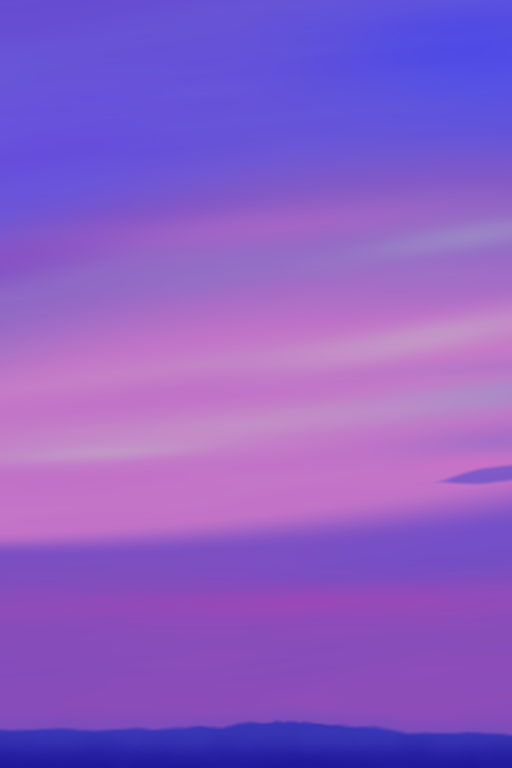
This texture is drawn by a Shadertoy shader. Its source:

```glsl
// A violet dusk sky: blue above, a rising pink band, and a dark cloud bank below.
// Smooth gradients on a bent height give the sky; slanted Gaussian streaks
// and stretched value noise add the thin clouds and the ragged horizon.

float hash(vec2 p) {
    return fract(sin(dot(p, vec2(127.1, 311.7))) * 43758.5453);
}

float noise(vec2 p) {
    vec2 i = floor(p), f = fract(p);
    f = f * f * (3.0 - 2.0 * f);
    return mix(mix(hash(i), hash(i + vec2(1, 0)), f.x),
               mix(hash(i + vec2(0, 1)), hash(i + vec2(1, 1)), f.x), f.y);
}

float fbm(vec2 p) {
    float sum = 0.0, amp = 0.5;
    for (int i = 0; i < 4; i++) {
        sum += amp * noise(p);
        p = p * 2.03 + 17.3;
        amp *= 0.5;
    }
    return sum;
}

// Soft elongated cloud, sheared by slope
float streak(vec2 p, vec2 centre, vec2 radius, float slope) {
    vec2 d = p - centre;
    d.y -= slope * d.x;
    d /= radius;
    return exp(-dot(d, d));
}

vec3 upperSky(vec2 p, float wisps) {
    float bent = p.y + 0.09 * (1.0 - p.x) * (1.0 - p.x) + 0.025 * wisps;
    vec3 col = vec3(0.765, 0.455, 0.78);
    col = mix(col, vec3(0.57, 0.42, 0.77), smoothstep(0.575, 0.69, bent));
    col = mix(col, vec3(0.53, 0.36, 0.77), smoothstep(0.70, 0.77, bent));
    col = mix(col, vec3(0.41, 0.335, 0.84), smoothstep(0.74, 0.85, bent));
    col = mix(col, vec3(0.40, 0.29, 0.81), smoothstep(0.88, 1.05, p.y) * (1.0 - p.x));
    col = mix(col, vec3(0.30, 0.30, 0.91), 0.85 * streak(p, vec2(0.96, 0.93), vec2(0.36, 0.09), 0.0));
    col = mix(col, vec3(0.40, 0.30, 0.87), 0.7 * streak(p, vec2(0.08, 0.81), vec2(0.3, 0.09), 0.1));
    col = mix(col, vec3(0.51, 0.30, 0.77), 0.7 * streak(p, vec2(0.05, 0.665), vec2(0.26, 0.028), 0.15));
    return mix(col, vec3(0.66, 0.39, 0.78), 0.75 * streak(p, vec2(0.53, 0.705), vec2(0.36, 0.025), 0.06));
}

// Pale and mauve wisps lying across the pink band
vec3 addWisps(vec3 col, vec2 p) {
    vec3 pale = vec3(0.76, 0.61, 0.78), grey = vec3(0.62, 0.55, 0.78), mauve = vec3(0.61, 0.43, 0.78);
    col = mix(col, grey, 0.8 * streak(p, vec2(0.91, 0.69), vec2(0.22, 0.017), 0.1));
    col = mix(col, mauve, 0.5 * streak(p, vec2(0.95, 0.63), vec2(0.4, 0.03), 0.06));
    col = mix(col, pale, 0.75 * streak(p, vec2(0.85, 0.562), vec2(0.3, 0.022), 0.13));
    col = mix(col, pale, 0.35 * streak(p, vec2(0.45, 0.53), vec2(0.4, 0.018), 0.08));
    col = mix(col, mauve, 0.35 * streak(p, vec2(0.98, 0.523), vec2(0.3, 0.012), 0.04));
    col = mix(col, grey, 0.75 * streak(p, vec2(0.98, 0.487), vec2(0.26, 0.022), 0.08));
    col = mix(col, pale, 0.55 * streak(p, vec2(0.58, 0.455), vec2(0.32, 0.022), 0.07));
    col = mix(col, mauve, 0.7 * streak(p, vec2(1.02, 0.428), vec2(0.24, 0.022), 0.05));
    col = mix(col, pale, 0.35 * streak(p, vec2(0.15, 0.425), vec2(0.4, 0.03), 0.04));
    return mix(col, pale, 0.85 * streak(p, vec2(0.2, 0.411), vec2(0.2, 0.011), 0.04));
}

vec3 lowerSky(vec2 p, float wisps) {
    vec3 col = mix(vec3(0.53, 0.30, 0.73), vec3(0.48, 0.31, 0.76), smoothstep(0.2, 0.29, p.y));
    col = mix(col, vec3(0.62, 0.28, 0.71), 0.75 * streak(p, vec2(0.57, 0.215), vec2(0.45, 0.022), 0.01));
    col = mix(col, vec3(0.57, 0.30, 0.72), 0.5 * streak(p, vec2(0.6, 0.085), vec2(0.6, 0.04), 0.0));
    col = mix(col, vec3(0.45, 0.31, 0.80), 0.7 * streak(p, vec2(1.0, 0.31), vec2(0.35, 0.04), 0.1));
    return col + vec3(0.05, 0.01, 0.0) * wisps;
}

void mainImage(out vec4 fragColor, in vec2 fragCoord) {
    vec2 p = fragCoord / iResolution.xy;
    float wisps = fbm(vec2(p.x * 2.2, (p.y - 0.06 * p.x) * 24.0)) - 0.47;

    // Pink band with a softly bent lower edge
    vec3 col = addWisps(upperSky(p, wisps), p);
    col += vec3(0.03, 0.05, 0.0) * wisps;
    float edge = 0.292 + 0.012 * p.x + 0.045 * p.x * p.x + 0.008 * wisps;
    float blur = 0.016 + 0.022 * p.x;
    col = mix(lowerSky(p, wisps), col, smoothstep(edge - blur, edge + blur, p.y));

    // Narrow dark cloud on the right, under a pink glow
    col = mix(col, vec3(0.79, 0.44, 0.78), 0.7 * streak(p, vec2(0.92, 0.394), vec2(0.14, 0.013), 0.03));
    float taper = 0.009 * smoothstep(0.84, 0.95, p.x);
    float cloudY = 0.373 + 0.08 * (p.x - 0.86) + 0.006 * wisps;
    float cloud = 1.0 - smoothstep(taper - 0.003, taper + 0.004, abs(p.y - cloudY));
    col = mix(col, vec3(0.47, 0.34, 0.78), 0.9 * cloud * smoothstep(0.83, 0.89, p.x));

    // Ragged cloud bank on the horizon
    float bumps = fbm(vec2(p.x * 16.0, p.y * 30.0)) - 0.47;
    float hump = exp(-pow((p.x - 0.56) / 0.16, 2.0));
    float top = 0.051 - 0.006 * p.x + 0.015 * hump + bumps * (0.008 + 0.014 * hump);
    vec3 bank = mix(vec3(0.13, 0.10, 0.61), vec3(0.22, 0.21, 0.71), smoothstep(0.0, 0.05, p.y));
    bank += 0.03 * bumps;
    col = mix(col, vec3(0.44, 0.30, 0.74), 0.5 * (1.0 - smoothstep(top, top + 0.025, p.y)));
    col = mix(bank, col, smoothstep(top - 0.004, top + 0.003, p.y));

    fragColor = vec4(col, 1.0);
}
```
